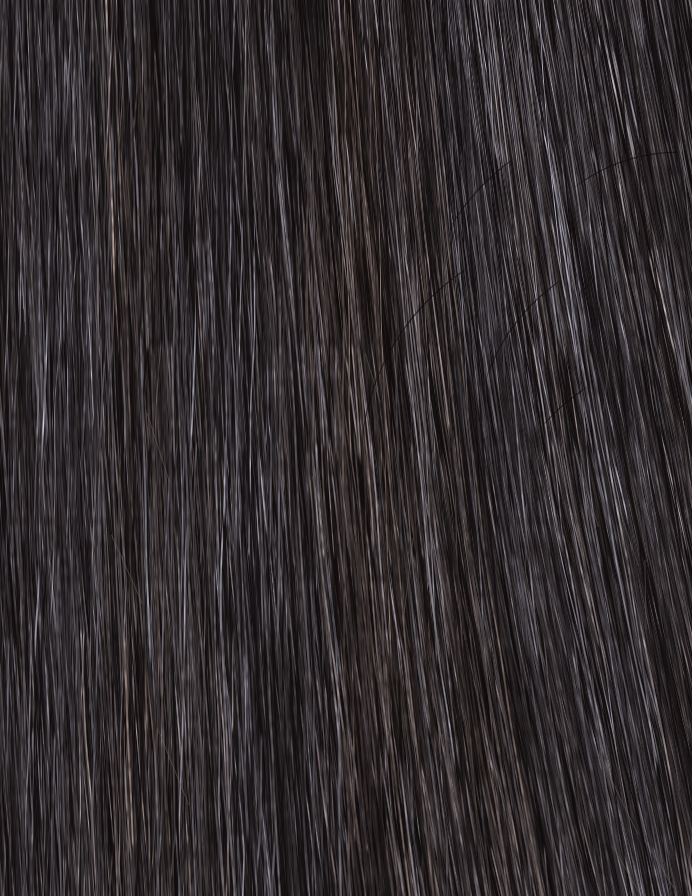
Give the GLSL for this texture, as a Shadertoy shader.

```glsl
#define LAYERS 24
#define SOFTNESS 0.0012
#define CONTRAST 1.12
#define MID_TONE 0.18
#define SHADOW vec3(0.070, 0.055, 0.056)
#define COOL_LIGHT vec3(0.405, 0.397, 0.435)
#define WARM_LIGHT vec3(0.410, 0.355, 0.335)
#define DARK_STRAYS 5
#define PALE_STRAYS 16

float hash(vec2 p) {
    return fract(sin(dot(p, vec2(127.1, 311.7))) * 43758.5453);
}

float noise(vec2 p) {
    vec2 i = floor(p), f = fract(p);
    f = f * f * (3.0 - 2.0 * f);
    return mix(mix(hash(i), hash(i + vec2(1, 0)), f.x),
               mix(hash(i + vec2(0, 1)), hash(i + vec2(1, 1)), f.x), f.y);
}

float segmentDistance(vec2 p, vec2 a, vec2 b) {
    vec2 pa = p - a, ba = b - a;
    return length(pa - ba * clamp(dot(pa, ba) / dot(ba, ba), 0.0, 1.0));
}

// Coverage of a thin line, given the distance to its axis
float lineCover(float d, float halfWidth, float soft) {
    return clamp((halfWidth - d) / soft + 0.5, 0.0, 1.0);
}

// Coordinate across the hair: constant along a strand, leaning more to the right
float acrossHair(vec2 p) {
    float lean = mix(0.03, 0.18, smoothstep(0.2, 0.75, p.x));
    float wave = noise(vec2(p.x * 7.0, p.y * 2.0)) - 0.5;
    return p.x + lean * (p.y - 0.5) + 0.010 * wave;
}

// Light and dark locks, with a shaded parting at the top
float lockShade(float u, vec2 p) {
    float shade = 0.74 + 0.20 * noise(vec2(u * 16.0, p.y * 1.5))
                + 0.36 * noise(vec2(u * 60.0 + 9.0, p.y * 4.0));
    float parting = smoothstep(0.05, 0.0, abs(p.x - 0.345)) * smoothstep(0.7, 1.0, p.y);
    float topLeft = smoothstep(0.12, 0.0, abs(p.x - 0.22)) * smoothstep(0.5, 1.0, p.y);
    return shade * (1.0 - 0.6 * parting) * (1.0 - 0.25 * topLeft);
}

void mainImage(out vec4 fragColor, in vec2 fragCoord) {
    vec2 p = fragCoord / iResolution.y;
    float soft = max(SOFTNESS, 0.75 / iResolution.y);
    float u = acrossHair(p);
    float shade = lockShade(u, p);
    float warmth = 0.22 + 0.42 * smoothstep(0.15, 0.0, abs(u - 0.43))
                 + 0.6 * (noise(vec2(u * 22.0, p.y * 1.5) + 40.0) - 0.5);
    vec3 col = SHADOW;

    // Overlapping layers of short fine strands, each layer with its own tilt
    for (int i = 0; i < LAYERS; i++) {
        float layer = float(i);
        float tilt = 0.14 * (hash(vec2(layer, 3.0)) - 0.5);
        float density = mix(130.0, 230.0, hash(vec2(layer, 8.0)));
        float s = (u + tilt * (p.y - 0.5)) * density + layer * 17.3;
        vec2 id = vec2(floor(s), layer);
        float rnd = hash(id);
        float bend = 0.55 * (noise(vec2(rnd * 91.0, p.y * 11.0)) - 0.5);
        float d = abs(fract(s) - 0.5 - bend) / density;
        float halfWidth = mix(0.0005, 0.0011, hash(id + 5.3));
        float present = smoothstep(0.38, 0.5, noise(vec2(rnd * 311.0, p.y * 9.0)));

        // Narrow shadow that separates a strand from those below
        col = mix(col, SHADOW, 0.25 * present * lineCover(d, halfWidth + 0.0011, soft));

        // Broken sheen along the strand
        float sheen = 0.45 * noise(vec2(rnd * 157.0, p.y * 16.0))
                    + 0.55 * noise(vec2(rnd * 73.0, p.y * 110.0));
        float tone = 1.25 * pow(hash(id + 11.7), 1.5) * (0.4 + 1.2 * sheen) * shade;
        float warm = clamp(warmth + 1.1 * (hash(id + 21.1) - 0.5), 0.0, 1.0);
        vec3 strand = mix(SHADOW, mix(COOL_LIGHT, WARM_LIGHT, warm), tone);
        col = mix(col, strand, present * lineCover(d, halfWidth, soft));
    }
    col = max((col - MID_TONE) * CONTRAST + MID_TONE, vec3(0.045, 0.034, 0.034));

    // Pale stray hairs crossing the flow, mostly low down
    for (int i = 0; i < PALE_STRAYS; i++) {
        float k = float(i);
        vec2 a = vec2(0.77 * hash(vec2(k, 51.0)), 0.6 * hash(vec2(k, 52.0)));
        float slant = mix(-0.65, 0.15, hash(vec2(k, 53.0)));
        vec2 b = a + vec2(slant, 1.0) * mix(0.04, 0.1, hash(vec2(k, 54.0)));
        float cover = lineCover(segmentDistance(p, a, b), 0.0005, soft);
        col = mix(col, vec3(0.40, 0.36, 0.34), 0.6 * cover);
    }

    // Dark curved flyaways on the right
    for (int i = 0; i < DARK_STRAYS; i++) {
        float k = float(i);
        vec2 center = vec2(0.66 + 0.12 * hash(vec2(k, 64.0)), 0.3 + 0.4 * hash(vec2(k, 65.0)));
        float radius = 0.16 + 0.12 * hash(vec2(k, 61.0));
        vec2 q = p - center;
        float angle = atan(q.y, q.x);
        float start = 1.5 + 0.7 * hash(vec2(k, 62.0));
        float span = 0.3 + 0.7 * hash(vec2(k, 63.0));
        float part = smoothstep(start, start + 0.05, angle)
                   * smoothstep(start + span, start + span - 0.15, angle);
        float cover = lineCover(abs(length(q) - radius), 0.0006, soft);
        col = mix(col, vec3(0.06, 0.045, 0.045), 0.8 * cover * part);
    }

    fragColor = vec4(col, 1.0);
}
```
